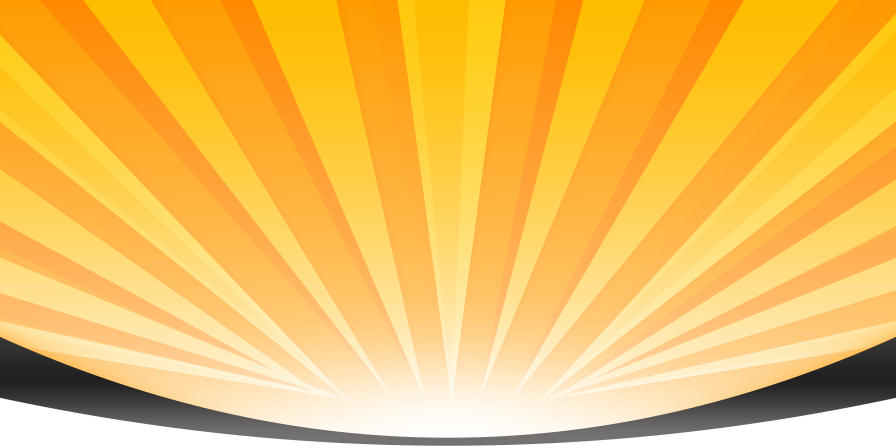
Write a Shadertoy shader that draws this background.

```glsl
// Golden sunburst fanning up from a white glow, above a curved charcoal band.

// Each ray: tip x, left angle, right angle (radians clockwise from straight up).
const vec3 RAYS[13] = vec3[13](
    vec3(-0.20, -1.41, -1.35), vec3(-0.22, -1.27, -1.18), vec3(-0.26, -1.073, -0.959),
    vec3(-0.22, -0.896, -0.761), vec3(-0.12, -0.659, -0.545), vec3(-0.05, -0.408, -0.219),
    vec3(0.008, -0.134, 0.134), vec3(0.068, 0.256, 0.393), vec3(0.138, 0.528, 0.688),
    vec3(0.203, 0.744, 0.906), vec3(0.224, 1.003, 1.104), vec3(0.20, 1.19, 1.27),
    vec3(0.20, 1.35, 1.41));

// Smooth coverage of the wedge between two angles at a given radius.
float wedge(float angle, float left, float right, float radius, float pixel) {
    return clamp(min(angle - left, right - angle) * radius / pixel + 0.5, 0.0, 1.0);
}

void mainImage(out vec4 fragColor, in vec2 fragCoord) {
    float pixel = 1.0 / iResolution.y;
    vec2 p = (fragCoord - vec2(0.5 * iResolution.x, 0.0)) * pixel;
    float down = clamp(1.0 - p.y, 0.0, 1.0);

    // Collect the yellow rays, their pale facets and the shaded orange facets.
    float ray = 0.0, pale = 0.0, shade = 0.0;
    for (int i = 0; i < 13; i++) {
        vec3 r = RAYS[i];
        vec2 q = p - vec2(r.x, 0.104);
        float angle = atan(q.x, q.y);
        float radius = length(q);
        ray = max(ray, wedge(angle, r.y, r.z, radius, pixel));
        shade = max(shade, wedge(angle, r.y - 0.065, r.y, radius, pixel)
            * (i % 3 == 0 ? 0.15 : 0.75));
        float rim = (angle - r.z) * radius;
        shade = max(shade, 0.4 * step(0.0, rim) * exp(-max(rim, 0.0) / 0.006));
        if (i % 3 == 0) {
            pale = max(pale, wedge(angle, mix(r.y, r.z, 0.66), r.z, radius, pixel));
            pale = max(pale, 0.8 * wedge(angle, r.y, mix(r.y, r.z, 0.15), radius, pixel));
        }
    }

    // Both ray colours fade toward white lower down.
    vec3 cream = vec3(1.0, 0.97, 0.92);
    vec3 orange = mix(vec3(1.0, 0.61, 0.0), vec3(1.0, 0.51, 0.0), shade);
    orange = mix(orange, cream, 0.58 * down + 0.42 * pow(down, 5.0));
    vec3 yellow = mix(vec3(1.0, 0.74, 0.0), vec3(1.0, 0.79, 0.03), pale);
    yellow = mix(yellow, cream, min(1.0, 1.1 * pow(down, 1.4) + 0.04 * pale));
    vec3 color = mix(orange, yellow, ray);

    // White glow at the foot, amber rim along the outer curve.
    vec2 g = (p - vec2(0.0, 0.03)) / vec2(0.42, 0.15);
    color = mix(color, vec3(1.0), 0.9 * exp(-dot(g, g)));
    float height = p.y - (0.023 + 0.225 * p.x * p.x);
    float rimGlow = exp(-max(height, 0.0) / 0.025) * smoothstep(0.35, 1.0, abs(p.x));
    color = mix(color, vec3(1.0, 0.70, 0.24), 0.75 * rimGlow);

    // Charcoal band, lighter toward its lowest point, with white below.
    float gray = mix(0.45, 0.13, smoothstep(0.015, 0.16, p.y));
    gray += 0.08 * smoothstep(0.15, 0.25, p.y);
    vec3 band = gray * vec3(1.02, 0.99, 0.99);
    color = mix(band, color, clamp(height / pixel + 0.5, 0.0, 1.0));
    float floorHeight = p.y - (0.005 + 0.107 * p.x * p.x);
    color = mix(vec3(1.0), color, clamp(floorHeight / pixel + 0.5, 0.0, 1.0));

    fragColor = vec4(color, 1.0);
}
```
